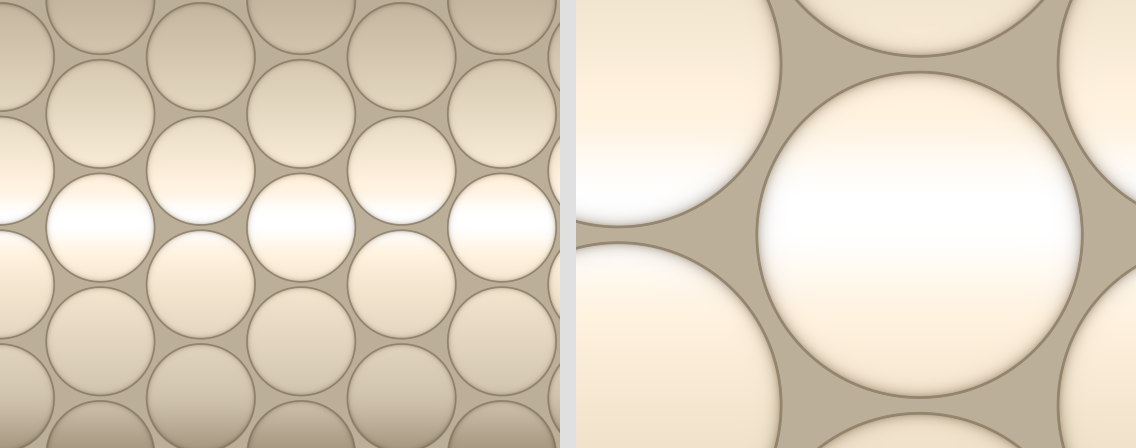
Left, the full canvas; right, a detail of the centre.
Give the GLSL for this pattern, as a Shadertoy shader.

```glsl
// Staggered round holes in a tan sheet, lit from behind by a soft horizontal glow.

// Vertical backlight: dark base, cream body, white band, tan top
vec3 backlight(float y) {
    vec3 cream = vec3(1.0, 0.948, 0.870);
    vec3 c = mix(vec3(0.64, 0.58, 0.49), vec3(0.835, 0.785, 0.70), smoothstep(-0.04, 0.15, y));
    c = mix(c, vec3(0.955, 0.90, 0.81), clamp((y - 0.14) / 0.22, 0.0, 1.0));
    c = mix(c, cream, clamp((y - 0.36) / 0.07, 0.0, 1.0));
    c = mix(c, vec3(1.0), smoothstep(0.42, 0.50, y));
    c = mix(c, cream, smoothstep(0.515, 0.59, y));
    c = mix(c, vec3(0.90, 0.85, 0.76), clamp((y - 0.59) / 0.16, 0.0, 1.0));
    return mix(c, vec3(0.765, 0.71, 0.62), clamp((y - 0.75) / 0.25, 0.0, 1.0));
}

// Distance to the nearest center of a rectangular lattice
float latticeDistance(vec2 p, vec2 period) {
    return length((fract(p / period + 0.5) - 0.5) * period);
}

void mainImage(out vec4 fragColor, in vec2 fragCoord) {
    vec2 uv = fragCoord / iResolution.y;
    float pixel = 1.0 / iResolution.y;

    // Two interleaved lattices give the staggered columns
    vec2 period = vec2(0.4482, 0.2539);
    vec2 p = uv - vec2(0.0, 0.3650);
    float centerDistance = min(latticeDistance(p, period),
                               latticeDistance(p - 0.5 * period, period));
    float depth = 0.1211 - centerDistance;

    // Inner shadow fades away from the rim
    float shadow = 0.32 * exp(-max(depth, 0.0) / 0.0042);
    vec3 hole = backlight(uv.y) * (1.0 - shadow * vec3(0.90, 1.0, 1.15));

    // Thin dark rim between sheet and hole
    vec3 sheet = vec3(0.738, 0.688, 0.602);
    vec3 color = mix(sheet, hole, smoothstep(-0.6 * pixel, 0.6 * pixel, depth));
    float rim = 1.0 - smoothstep(0.0006, 0.0006 + 1.2 * pixel, abs(depth));
    color = mix(color, vec3(0.53, 0.47, 0.38), 0.75 * rim);

    fragColor = vec4(color, 1.0);
}
```
